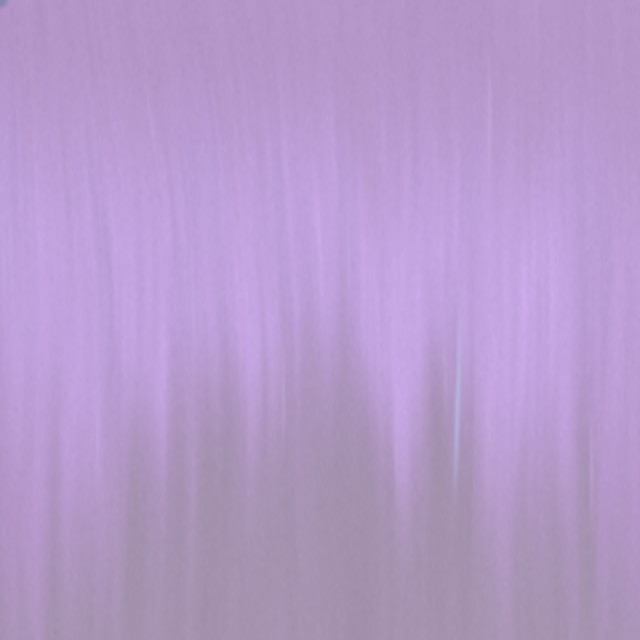
Give the GLSL for this texture, as a Shadertoy shader.

```glsl
// Lilac hair-like fibres hanging down, glowing in a broad band above the middle
// and fading to grey-mauve below. Tall cellular strands of several widths are
// summed along gently bent columns; they also fray the edge of the grey fade.

vec3 hash3(vec2 p) {
    vec3 q = fract(p.xyx * vec3(0.1031, 0.1030, 0.0973));
    q += dot(q, q.yxz + 33.33);
    return fract((q.xxy + q.yzz) * q.zyx);
}

// Cellular noise: one soft bump of random sign per cell, roughly -1 to 1
float strands(vec2 p) {
    vec2 cell = floor(p);
    float sum = 0.0;
    for (int j = -1; j <= 1; j++) {
        for (int i = -1; i <= 1; i++) {
            vec2 id = cell + vec2(i, j);
            vec3 h = hash3(id + 57.0);
            vec2 d = p - id - h.xy;
            vec2 k = max(1.0 - d * d, 0.0);
            sum += (2.0 * h.z - 1.0) * k.x * k.x * k.x * k.y * k.y;
        }
    }
    return sum;
}

// Thin vertical spindle of light, tapering to both ends
float glint(vec2 d, float halfWidth, float halfLength) {
    d /= vec2(halfWidth, halfLength);
    return exp(-d.x * d.x) * pow(max(1.0 - d.y * d.y, 0.0), 2.0);
}

void mainImage(out vec4 fragColor, in vec2 fragCoord) {
    vec2 uv = fragCoord / iResolution.xy;

    // Bend the columns: the upper left leans, the rest sways slightly
    float rise = max(uv.y - 0.4, 0.0);
    float leftness = exp(-10.0 * (uv.x - 0.25) * (uv.x - 0.25));
    vec2 p = uv;
    p.x += 0.14 * rise * rise * leftness;
    p.x += 0.003 * sin(5.0 * uv.y + 9.0 * uv.x) + 0.0015 * sin(13.0 * uv.y - 17.0 * uv.x);

    // Strands from wide locks to single hairs, plus a fine grain
    float locks = strands(p * vec2(15.0, 1.4));
    float tresses = strands(p * vec2(42.0, 2.6) + 11.0);
    float hairs = strands(p * vec2(115.0, 5.0) + 23.0);
    float grain = strands(uv * vec2(210.0, 130.0) + 41.0);

    // Glowing band, dimmer towards the top and the right edge
    float ragged = uv.y + 0.09 * locks + 0.08 * tresses;
    float glow = smoothstep(0.12, 0.52, ragged) * (1.0 - smoothstep(0.62, 0.96, ragged));
    glow *= 1.0 - 0.45 * smoothstep(0.85, 1.0, uv.x);
    vec3 color = mix(vec3(0.705, 0.588, 0.785), vec3(0.755, 0.635, 0.868), glow);

    // Grey fade from below, highest in the middle, frayed by the strands
    float side = abs(uv.x - 0.53) * 2.0;
    float front = 0.34 - 0.32 * side * side * side;
    float grey = 1.0 - smoothstep(front - 0.22, front + 0.2, uv.y + 0.10 * locks + 0.10 * tresses);
    color = mix(color, vec3(0.648, 0.575, 0.690), grey);

    // Light and shade of the strands, calmer in the grey and at the top
    float relief = 0.022 * locks + 0.026 * tresses + 0.020 * hairs;
    relief *= mix(0.55, 1.0, glow * (1.0 - 0.6 * grey));
    color *= 1.0 + relief + 0.012 * grain;

    // Scattered pale hairs and one brighter bluish glint
    float pale = 0.0;
    for (int i = 0; i < 14; i++) {
        vec3 h = hash3(vec2(float(i), 7.0));
        vec2 center = vec2((float(i) + h.x) / 14.0, 0.25 + 0.6 * h.y);
        pale += glint(p - center, 0.0035, 0.07 + 0.10 * h.z) * (0.2 + 0.3 * h.z);
    }
    color = mix(color, vec3(0.78, 0.68, 0.89), min(pale, 1.0));
    vec2 toGlint = uv - vec2(0.715, 0.37);
    toGlint.x -= 0.03 * toGlint.y;
    color = mix(color, vec3(0.73, 0.73, 0.90), 0.75 * glint(toGlint, 0.0045, 0.19));

    // Dusky rounded corner at the upper left
    float corner = 1.0 - smoothstep(0.005, 0.018, length(uv - vec2(0.0, 1.0)));
    color = mix(color, vec3(0.50, 0.50, 0.68), 0.8 * corner);

    fragColor = vec4(color, 1.0);
}
```
